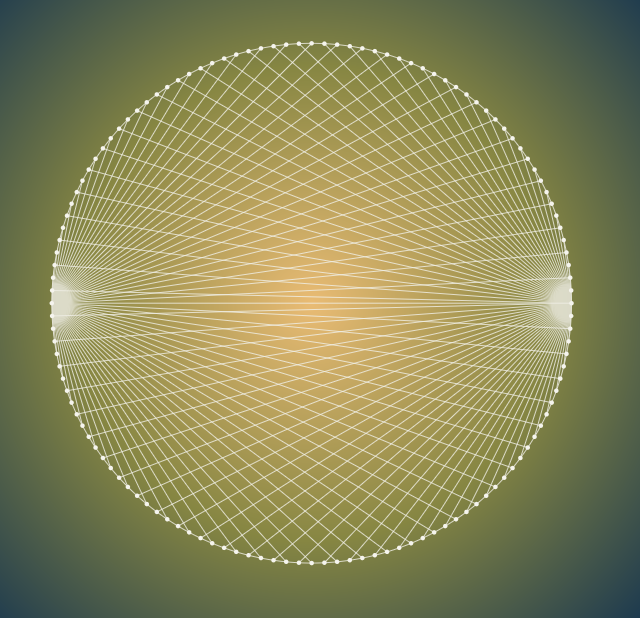
Give the GLSL for this background, as a Shadertoy shader.

```glsl
// Two mirrored fans of chords inside a beaded circle, over a warm radial glow.

// Lengths are fractions of the canvas height.
const float PI = 3.14159265;
const vec2 CENTER = vec2(-0.0135, 0.0094); // offset from the canvas middle
const float RADIUS = 0.4205;
const float BEAD_COUNT = 128.0;
const float BEAD_RADIUS = 0.0036;
const float LINE_WIDTH = 0.0016;
const float LINE_OPACITY = 0.82;
const float OLIVE_STOP = 0.385;
const float NAVY_STOP = 0.74;

const vec3 AMBER = vec3(0.915, 0.735, 0.455);
const vec3 OLIVE = vec3(0.525, 0.525, 0.260);
const vec3 NAVY = vec3(0.110, 0.225, 0.310);
const vec3 THREAD = vec3(0.940, 0.935, 0.900);
const vec3 BEAD = vec3(0.960, 0.955, 0.930);

// Three-stop radial gradient.
vec3 glow(float dist) {
    vec3 inner = mix(AMBER, OLIVE, clamp(dist / OLIVE_STOP, 0.0, 1.0));
    float outer = clamp((dist - OLIVE_STOP) / (NAVY_STOP - OLIVE_STOP), 0.0, 1.0);
    return mix(inner, NAVY, outer);
}

// Pixel coverage of a thin line at the given distance.
float lineCoverage(float dist, float pixel) {
    float edge = (0.5 * (LINE_WIDTH + pixel) - dist) / pixel;
    return clamp(edge, 0.0, min(1.0, LINE_WIDTH / pixel));
}

// Evenly angled rays from the origin; phase shifts them by a part of a step.
float fan(vec2 p, float phase, float pixel) {
    float stepAngle = 2.0 * PI / BEAD_COUNT;
    float turn = atan(p.y, p.x) / stepAngle - phase;
    float offset = abs(turn - round(turn)) * stepAngle;
    float reach = length(p);
    float rays = lineCoverage(reach * sin(offset), pixel);

    // Where rays crowd below a pixel, use their mean density.
    float spacing = max(reach * stepAngle, 1e-5);
    float density = min(1.0, LINE_WIDTH / spacing);
    float crowding = 1.0 - smoothstep(0.7 * pixel, 1.8 * pixel, spacing);
    return mix(rays, density, crowding);
}

// Distance to the nearest bead on the circle.
float beadDistance(vec2 p) {
    float stepAngle = 2.0 * PI / BEAD_COUNT;
    float angle = round(atan(p.y, p.x) / stepAngle) * stepAngle;
    return length(p - RADIUS * vec2(cos(angle), sin(angle))) - BEAD_RADIUS;
}

void mainImage(out vec4 fragColor, in vec2 fragCoord) {
    float pixel = 1.0 / iResolution.y;
    vec2 p = (fragCoord - 0.5 * iResolution.xy) * pixel - CENTER;
    float dist = length(p);
    vec3 color = glow(dist);

    // Chords: the left hub meets even beads, the right hub odd ones.
    float inside = clamp(0.5 - (dist - RADIUS) / pixel, 0.0, 1.0);
    float leftFan = fan(vec2(RADIUS + p.x, p.y), 0.0, pixel);
    float rightFan = fan(vec2(RADIUS - p.x, p.y), 0.5, pixel);
    color = mix(color, THREAD, leftFan * inside * LINE_OPACITY);
    color = mix(color, THREAD, rightFan * inside * LINE_OPACITY);

    // Rim and beads
    float rim = lineCoverage(abs(dist - RADIUS), pixel);
    color = mix(color, THREAD, rim * LINE_OPACITY);
    float bead = clamp(0.5 - beadDistance(p) / pixel, 0.0, 1.0);
    color = mix(color, BEAD, bead);

    fragColor = vec4(color, 1.0);
}
```
